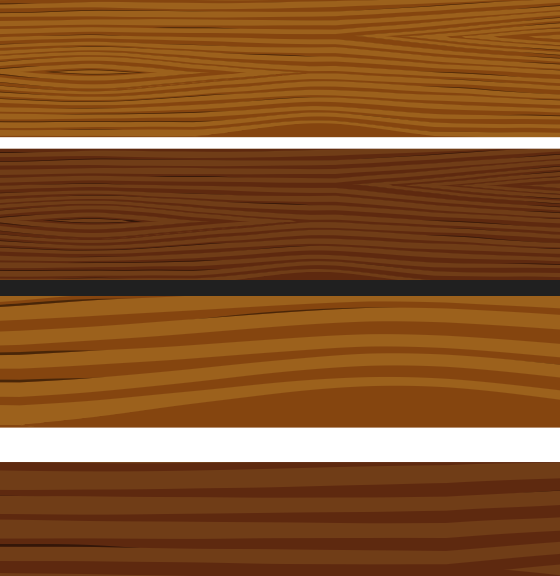
Top: the whole. Bottom: its middle third, enlarged.
Write a Shadertoy shader that draws this texture.

```glsl
// Two wooden planks, honey above and walnut below, with flowing grain, split by a white gap.
#define GRAIN_SPACING 0.0323
#define GRAIN_PHASE 0.4
#define WOBBLE 0.010
#define GAP_TOP 0.490
#define GAP_BOTTOM 0.531
#define HONEY_LIGHT vec3(0.61, 0.38, 0.11)
#define HONEY_DARK vec3(0.52, 0.27, 0.06)
#define WALNUT_LIGHT vec3(0.44, 0.24, 0.09)
#define WALNUT_DARK vec3(0.37, 0.16, 0.06)
#define SLIVER_SHADE 0.55

float hash(vec2 p) {
    p = fract(p * vec2(0.1731, 0.3197));
    p += dot(p, p.yx + 23.45);
    return fract((p.x + p.y) * p.x * 7.31);
}

float noise(vec2 p) {
    vec2 i = floor(p), f = fract(p);
    f = f * f * (3.0 - 2.0 * f);
    return mix(mix(hash(i), hash(i + vec2(1, 0)), f.x),
               mix(hash(i + vec2(0, 1)), hash(i + vec2(1, 1)), f.x), f.y);
}

// Pushes the grain apart around a pointed eye; returns the ring level inside it.
float openEye(inout vec2 p, vec2 center, vec2 radius, float reach, float rings) {
    const float ROUNDING = 0.12;
    vec2 d = p - center;
    float along = (length(vec2(d.x, ROUNDING)) - ROUNDING)
                / (length(vec2(radius.x, ROUNDING)) - ROUNDING);
    float halfHeight = radius.y * max(1.0 - along, 0.0);
    float outside = abs(d.y) - halfHeight;
    float fade = exp(-max(outside, 0.0) / reach);
    p.y = center.y + sign(d.y) * max(abs(d.y) - halfHeight * fade, 0.0);
    return rings * max(-outside, 0.0) / radius.y;
}

// Smooth coverage of the side where the value is positive.
float cover(float value, float blur) {
    return clamp(value / blur + 0.5, 0.0, 1.0);
}

// Plank position (x right, y down) to dark grain in x and thin shadow slivers in y.
vec2 woodGrain(vec2 p) {
    p.y += WOBBLE * (noise(vec2(p.x * 2.5, p.y * 9.0)) - 0.5);
    p.y += 0.2 * WOBBLE * (noise(vec2(p.x * 9.0, p.y * 30.0)) - 0.5);

    // Eye levels are whole numbers of grain lines.
    float rings = openEye(p, vec2(2.083, 4.0 * GRAIN_SPACING), vec2(0.885, 0.078), 0.14, 4.0);
    rings += openEye(p, vec2(0.326, 8.0 * GRAIN_SPACING), vec2(0.78, 0.060), 0.06, 2.5);
    rings += openEye(p, vec2(1.12, 15.0 * GRAIN_SPACING), vec2(0.43, 0.039), 0.08, 0.2);

    float level = p.y / GRAIN_SPACING + GRAIN_PHASE + rings;
    float blur = max(fwidth(level), 0.001);
    float line = floor(level), across = fract(level) - 0.5;

    // Each line swells and thins along its length.
    float swell = noise(vec2(p.x * 1.6 + 3.0, line * 7.0));
    float halfWidth = 0.09 + 0.21 * swell;
    float band = cover(halfWidth - abs(across), blur);

    // Tapering shadow on stretches of the lower edge.
    float gate = smoothstep(0.55, 0.95, noise(vec2(p.x * 3.0 + 11.0, line * 5.0 + 2.0)));
    float thickness = 0.17 * gate - 0.06;
    float sliver = band * cover(across, blur) * cover(thickness - halfWidth + across, blur);
    return vec2(band, sliver);
}

void mainImage(out vec4 fragColor, in vec2 fragCoord) {
    vec2 uv = fragCoord / iResolution.xy;
    float depth = 1.0 - uv.y;
    float lower = step(0.5 * (GAP_TOP + GAP_BOTTOM), depth);

    // Both planks share one grain, measured from each top edge.
    vec2 grain = woodGrain(vec2(uv.x * 2.0, depth - lower * GAP_BOTTOM));
    vec3 light = mix(HONEY_LIGHT, WALNUT_LIGHT, lower);
    vec3 dark = mix(HONEY_DARK, WALNUT_DARK, lower);
    vec3 color = mix(light, dark, grain.x);
    color = mix(color, dark * SLIVER_SHADE, grain.y);

    // White gap between the planks.
    float gap = min(depth - GAP_TOP, GAP_BOTTOM - depth);
    color = mix(color, vec3(1.0), cover(gap, 1.0 / iResolution.y));
    fragColor = vec4(color, 1.0);
}
```
